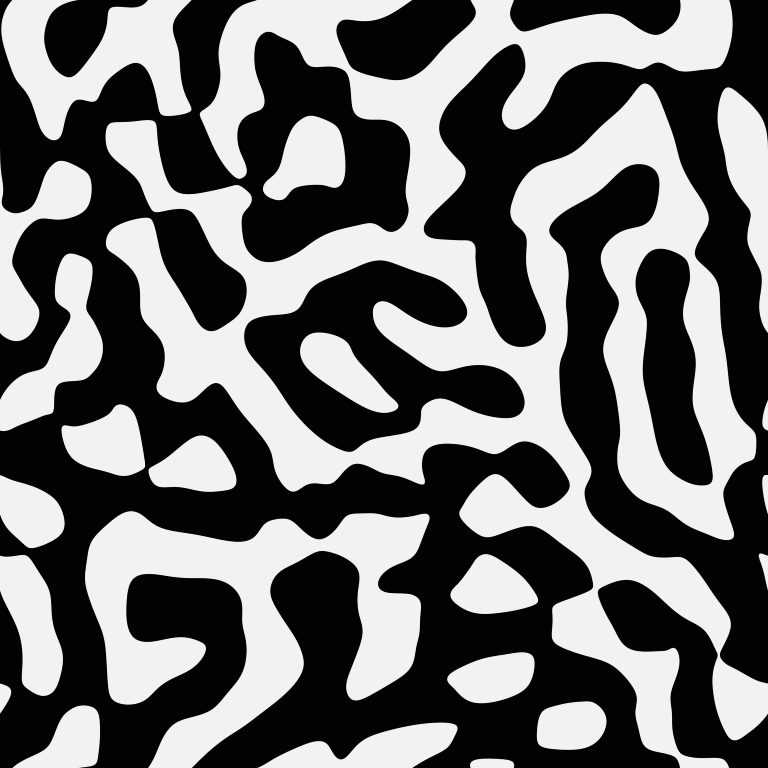
Reproduce this pattern procedurally as a Shadertoy shader.

```glsl
// Seamless black and white labyrinth of winding bands, fingers and islands.
// Wave packets on a wrapping jittered grid are summed as complex numbers;
// the phase of the sum gives the bands, its weak spots the rounded junctions.

const vec3 INK = vec3(0.006);
const vec3 PAPER = vec3(0.95);
const float PACKETS = 7.0;        // packets along each side of the tile
const float REACH = 2.0;          // packet radius in grid cells
const float FLOW_CELLS = 4.0;     // cells of the direction and spacing noise
const float TURN = 9.5;           // range of band directions, radians
const float ANGLE_JITTER = 1.3;   // direction scatter per packet, radians
const float MIN_BANDS = 5.8;      // widest spacing, bands per tile
const float MAX_BANDS = 11.0;     // tightest spacing, bands per tile
const float SOFTNESS = 1.15;      // rounding where packets cancel
const float JUNCTION = 0.32;      // how readily paper bands join up
const float LEVEL = 0.25;         // higher means more ink
const float EDGE = 0.65;          // half width of the smoothed edge
const float TAU = 6.2831853;

float hash(vec2 cell, float seed) {
    return fract(sin(dot(cell, vec2(127.1, 311.7)) + seed * 74.7) * 43758.5453);
}

// Smooth value noise that wraps after FLOW_CELLS cells
float flowNoise(vec2 p, float seed) {
    vec2 q = p * FLOW_CELLS;
    vec2 cell = floor(q);
    vec2 f = q - cell;
    f = f * f * (3.0 - 2.0 * f);
    vec2 low = mod(cell, FLOW_CELLS);
    vec2 high = mod(cell + 1.0, FLOW_CELLS);
    float bottom = mix(hash(low, seed), hash(vec2(high.x, low.y), seed), f.x);
    float top = mix(hash(vec2(low.x, high.y), seed), hash(high, seed), f.x);
    return mix(bottom, top, f.y);
}

// Complex sum of the wave packets around p
vec2 waveSum(vec2 p) {
    vec2 q = p * PACKETS;
    vec2 home = floor(q);
    vec2 sum = vec2(0.0);
    for (int j = -2; j <= 2; j++) {
        for (int i = -2; i <= 2; i++) {
            vec2 cell = home + vec2(i, j);
            vec2 id = mod(cell, PACKETS);
            vec2 jitter = vec2(hash(id, 1.0), hash(id, 2.0));
            vec2 offset = q - cell - jitter;
            float window = max(0.0, 1.0 - dot(offset, offset) / (REACH * REACH));

            // Neighbouring packets share a slowly varying direction and spacing
            vec2 centre = (id + jitter) / PACKETS;
            float angle = TURN * flowNoise(centre, 3.0)
                        + ANGLE_JITTER * (hash(id, 4.0) - 0.5);
            float bands = mix(MIN_BANDS, MAX_BANDS, flowNoise(centre, 5.0));
            float along = dot(offset, vec2(cos(angle), sin(angle))) / PACKETS;
            float phase = TAU * (bands * along + hash(id, 6.0));
            sum += window * window * window * vec2(cos(phase), sin(phase));
        }
    }
    return sum;
}

// Positive on paper, negative on ink
float labyrinth(vec2 p) {
    vec2 wave = waveSum(p);
    float power = dot(wave, wave);
    float soft = SOFTNESS * SOFTNESS;
    float band = wave.x / sqrt(power + soft);
    return band + JUNCTION * exp(-power / soft) - LEVEL;
}

void mainImage(out vec4 fragColor, in vec2 fragCoord) {
    float field = labyrinth(fragCoord / iResolution.xy);

    // Even edge width from the slope of the field
    float slope = max(length(vec2(dFdx(field), dFdy(field))), 1e-5);
    float paper = smoothstep(-EDGE, EDGE, field / slope);
    fragColor = vec4(mix(INK, PAPER, paper), 1.0);
}
```
